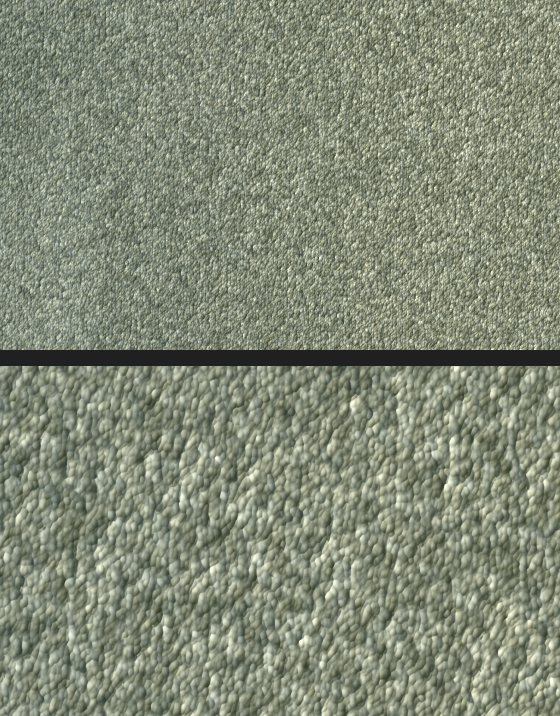
Top, the full canvas; bottom, a detail of the centre.
Reproduce this texture procedurally as a WebGL 2 fragment shader.

```glsl
#version 300 es
precision highp float;

uniform vec2 u_resolution;
out vec4 outColor;

#define GRAIN_DENSITY vec2(112.0, 66.0)
#define GRAIN_SOFTNESS 11.0
#define HEIGHT_SPREAD 0.5
#define RELIEF 0.8
#define GAP_DEPTH 0.45
#define FIBRE_AMOUNT 0.75
#define HIGHLIGHT 0.35
#define CONTRAST 0.43
#define MID_TONE 0.55
#define BASE_TINT vec3(-0.03, 0.0, -0.077)
#define FOLD_X 0.275

vec3 hash3(vec2 cell) {
    vec3 h = fract(vec3(cell.xyx) * vec3(0.1031, 0.1030, 0.0973));
    h += dot(h, h.yxz + 33.33);
    return fract((h.xxy + h.yzz) * h.zyx);
}

// Soft cellular relief: x is signed tone, y is a random tint
vec2 grain(vec2 q) {
    vec2 base = floor(q);
    vec2 light = vec2(-0.8, 0.5);
    vec2 sum = vec2(0.0);
    float weight = 0.0;
    float nearest = 4.0;
    for (int j = -1; j <= 1; j++) {
        for (int i = -1; i <= 1; i++) {
            vec2 cell = base + vec2(i, j);
            vec3 rnd = hash3(cell + 57.0);
            float mixed = fract(rnd.x * 7.0 + rnd.z * 5.0);
            float stagger = mod(cell.x, 2.0) * 0.45 - 0.225;
            vec2 centre = cell + 0.5 + (rnd.xy - 0.5) * 0.75 + vec2(0.0, stagger);
            vec2 offset = q - centre;
            // Each grain leans its own way
            offset.x -= mix(-0.3, 0.5, mixed) * offset.y;
            float d2 = dot(offset, offset);
            float w = exp(-GRAIN_SOFTNESS * d2);
            float tone = HEIGHT_SPREAD * (rnd.z - 0.5) + RELIEF * dot(offset, light);
            sum += w * vec2(tone, mixed - 0.5);
            weight += w;
            nearest = min(nearest, d2);
        }
    }
    vec2 result = sum / max(weight, 1e-6);
    result.x -= GAP_DEPTH * (sqrt(nearest) - 0.42);
    return result;
}

// Broad unevenness of the cloth, with one faint upright fold
float broadShade(vec2 p) {
    float mottle = sin(p.x * 5.3 + 1.7 * sin(p.y * 4.1 + 0.6))
                 + sin(p.y * 6.7 - p.x * 3.1 + sin(p.x * 9.0));
    float across = p.x - FOLD_X;
    float low = 1.0 - smoothstep(0.45, 0.85, p.y);
    float crest = exp(-pow((across + 0.08) / 0.09, 2.0));
    float valley = exp(-pow((across - 0.06) / 0.07, 2.0));
    vec2 corner = (p - vec2(0.08, 0.78)) * vec2(6.0, 4.0);
    float rightGlow = 0.02 * smoothstep(0.5, 1.5, p.x) - 0.01;
    return 0.005 * mottle + low * (0.03 * crest - 0.025 * valley)
         - 0.035 * exp(-dot(corner, corner)) + rightGlow;
}

vec3 cloth(vec2 p) {
    vec2 q = p * GRAIN_DENSITY;
    vec2 fibre = grain(q * vec2(1.6, 1.9) + 31.7);
    // Fibres fray the outlines of the grains
    vec2 coarse = grain(q + 0.35 * fibre.yx);
    float side = smoothstep(0.0, 1.3, p.x);
    float relief = (coarse.x + FIBRE_AMOUNT * fibre.x) * mix(0.86, 1.05, side);
    relief += HIGHLIGHT * (relief * relief - 0.08);
    float tone = MID_TONE + CONTRAST * relief + broadShade(p);

    // Cooler on the left and in shadow, warmer on the right
    float warmth = 0.025 * (side - 0.6) + 0.05 * (tone - MID_TONE)
                 + 0.025 * (coarse.y + fibre.y);
    return tone + BASE_TINT + warmth * vec3(0.5, 0.0, -1.0);
}

void main() {
    // Four samples per pixel smooth the grain edges
    vec3 colour = vec3(0.0);
    for (int k = 0; k < 4; k++) {
        vec2 shift = (vec2(k % 2, k / 2) - 0.5) * 0.5;
        colour += cloth((gl_FragCoord.xy + shift) / u_resolution.y);
    }
    outColor = vec4(clamp(colour * 0.25, 0.0, 1.0), 1.0);
}
```
